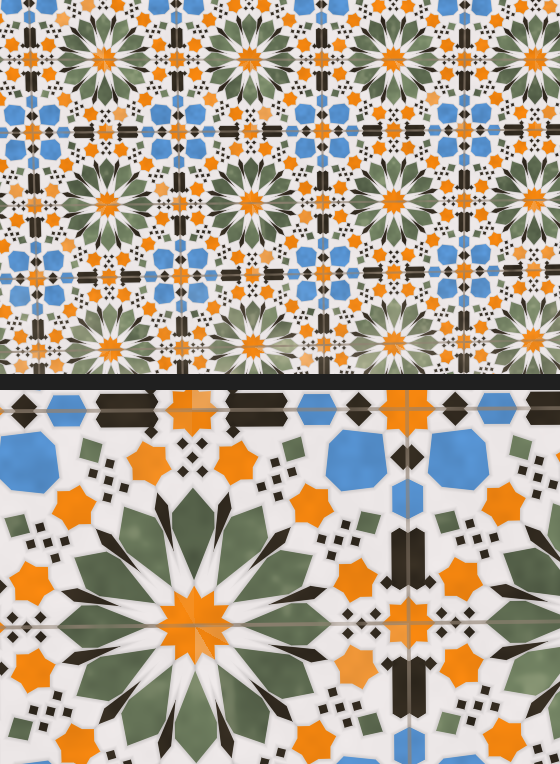
Top: the whole. Bottom: its middle third, enlarged.
Reproduce this pattern procedurally as a Shadertoy shader.

```glsl
const float PI = 3.14159265;
const vec3 WHITE = vec3(0.93, 0.91, 0.91);
const vec3 ORANGE = vec3(0.95, 0.52, 0.06);
const vec3 GREEN = vec3(0.36, 0.41, 0.31);
const vec3 BLUE = vec3(0.33, 0.56, 0.80);
const vec3 BLACK = vec3(0.19, 0.16, 0.12);
const vec3 GROUT = vec3(0.57, 0.51, 0.45);
const vec3 SHEEN = vec3(0.90, 0.85, 0.74);
const float TILE = 0.2617;         // tile width over canvas width
const vec2 FIRST = vec2(0.186, 0.1065); // centre of the top left rosette
const float PETALS = 12.0;
const float RING = 0.78;           // radius of the ring of small stars
const float SEAM = 0.006;

float hash(vec2 p) {
    vec3 q = fract(p.xyx * vec3(0.1031, 0.1030, 0.0973));
    q += dot(q, q.yzx + 33.33);
    return fract((q.x + q.y) * q.z);
}

float noise(vec2 p) {
    vec2 i = floor(p), f = fract(p);
    f *= f * (3.0 - 2.0 * f);
    return mix(mix(hash(i), hash(i + vec2(1, 0)), f.x),
               mix(hash(i + vec2(0, 1)), hash(i + vec2(1, 1)), f.x), f.y);
}

// Folds the plane into one of n sectors; z holds the sector number.
vec3 fold(vec2 p, float n, float turn) {
    float a = atan(p.y, p.x) * n / (2.0 * PI) - turn;
    float s = round(a);
    a = (a - s) * 2.0 * PI / n;
    return vec3(length(p) * vec2(cos(a), abs(sin(a))), mod(s, n));
}

float star(vec2 p, float n, float radius, float notch) {
    vec2 q = fold(p, n, 0.0).xy;
    vec2 edge = notch * vec2(cos(PI / n), sin(PI / n)) - vec2(1, 0);
    return dot(q - vec2(radius, 0), normalize(vec2(edge.y, -edge.x)));
}

// Kite along x from start to end, widest at the shoulder.
float kite(vec2 p, float start, float shoulder, float end, float width) {
    p.y = abs(p.y);
    vec2 inner = normalize(vec2(-width, shoulder - start));
    vec2 outer = normalize(vec2(width, end - shoulder));
    return max(dot(p - vec2(start, 0), inner), dot(p - vec2(end, 0), outer));
}

float diamond(vec2 p, float r) {
    return (abs(p.x) + abs(p.y) - r) * 0.7071;
}

// Lays one glazed piece with a soft relief shadow on the strap around it.
void lay(inout vec3 col, float d, vec3 glaze, float aa) {
    col *= 1.0 - 0.10 * (1.0 - smoothstep(0.0, 0.022, d));
    col = mix(col, glaze, 1.0 - smoothstep(-aa, aa, d));
}

void mainImage(out vec4 fragColor, in vec2 fragCoord) {
    vec2 uv = vec2(fragCoord.x, iResolution.y - fragCoord.y) / iResolution.x;
    float aa = 1.3 / (TILE * iResolution.x);

    // Slightly skewed tile grid
    float x = uv.x - (0.0155 - 0.0203 * uv.x) * (uv.y - FIRST.y) / 0.512;
    float column = (x - FIRST.x) / TILE;
    column += 0.0067 * column * column;
    vec2 grid = vec2(column, (uv.y - FIRST.y) / (0.2612 - 0.011 * uv.x));
    vec2 cell = round(grid);
    vec2 p = 2.0 * (grid - cell);
    vec2 q = abs(p);
    q = q.x < q.y ? q.yx : q;

    vec3 petal = fold(p, PETALS, 0.0);
    vec3 between = fold(p, PETALS, 0.5);
    vec2 seed = cell * 17.0 + 60.0;
    float petalTone = hash(seed + petal.z);
    float starTone = hash(seed + between.z + 31.0);

    // Glaze: tone per piece, mottling, and reflected light near the bottom
    float mottle = noise(grid * 14.0 + 40.0) * 0.6 + noise(grid * 37.0 + 90.0) * 0.4;
    float shine = smoothstep(0.42, 0.66, uv.y) * noise(grid * 5.0 + 70.0);
    vec3 green = GREEN * (0.78 + 0.35 * petalTone + 0.3 * mottle);
    green = mix(green, SHEEN, 0.5 * shine + 0.12 * smoothstep(0.6, 0.9, mottle));
    vec3 orange = mix(ORANGE, vec3(0.93, 0.69, 0.44), 0.7 * smoothstep(0.72, 1.0, starTone) + 0.4 * shine);
    orange *= 0.93 + 0.12 * mottle;
    vec3 blue = mix(BLUE * (0.9 + 0.2 * mottle), SHEEN, 0.3 * shine);
    vec3 black = mix(BLACK * (0.8 + 0.4 * mottle), SHEEN, 0.25 * shine);
    vec3 col = WHITE * (0.98 + 0.03 * mottle);

    // Rosette: centre star, petals and dark slivers
    lay(col, star(p, PETALS, 0.185, 0.70), orange, aa);
    float leaf = max(kite(petal.xy, 0.21, 0.50, 0.64, 0.118), petal.y - 0.098);
    lay(col, leaf, green, aa);
    lay(col, kite(between.xy, 0.36, 0.57, 0.64, 0.032), black, aa);

    // Ring of small stars with pierced knots between them
    lay(col, star(between.xy - vec2(RING, 0), 6.0, 0.108, 0.74), orange, aa);
    float holes = diamond(petal.xy - vec2(RING, 0), 0.027);
    holes = min(holes, diamond(petal.xy - vec2(RING - 0.065, 0.045), 0.027));
    holes = min(holes, diamond(petal.xy - vec2(RING + 0.065, 0.045), 0.027));
    lay(col, holes, black, aa);

    // Leaves and blue corner pieces
    vec2 diagonal = vec2(q.x + q.y, q.x - q.y) * 0.7071;
    vec2 leafAxis = vec2(0.866, 0.5);
    vec2 leafPos = vec2(dot(q, leafAxis), dot(q, vec2(-leafAxis.y, leafAxis.x)));
    lay(col, kite(leafPos, 0.875, 0.94, 1.01, 0.062), green, aa);
    float corner = max(kite(diagonal, 0.86, 1.10, 1.25, 0.19), abs(diagonal.y) - 0.145);
    lay(col, max(corner, 0.925 - diagonal.x), blue, aa);

    // Border: stars at corners and edge middles, dark and blue links
    vec2 rim = q - vec2(1, 0);
    lay(col, star(rim, 8.0, 0.125, 0.74), orange, aa);
    lay(col, star(q - 1.0, 8.0, 0.135, 0.74), orange, aa);
    vec2 link = abs(rim - vec2(0, 0.30));
    float bow = max(link.x - 0.078, link.y - 0.145 + 0.6 * abs(link.x - 0.04));
    lay(col, bow, black, aa);
    vec2 blueLink = abs(rim - vec2(0, 0.58));
    lay(col, max(blueLink.x - 0.072, blueLink.y + 0.5 * blueLink.x - 0.095), blue, aa);
    lay(col, diamond(rim - vec2(-0.02, 0.775), 0.06), black, aa);
    lay(col, diamond(rim - vec2(-0.10, 0.19), 0.032), black, aa);

    // Grout on tile borders and across the middle of each rosette
    float seam = min(abs(q.x - 1.0), abs(p.y));
    float wear = 0.35 + 0.5 * noise(grid * 19.0 + 50.0);
    col = mix(col, GROUT, wear * (1.0 - smoothstep(SEAM, SEAM + 2.0 * aa, seam)));

    fragColor = vec4(clamp(col, 0.0, 1.0), 1.0);
}
```
